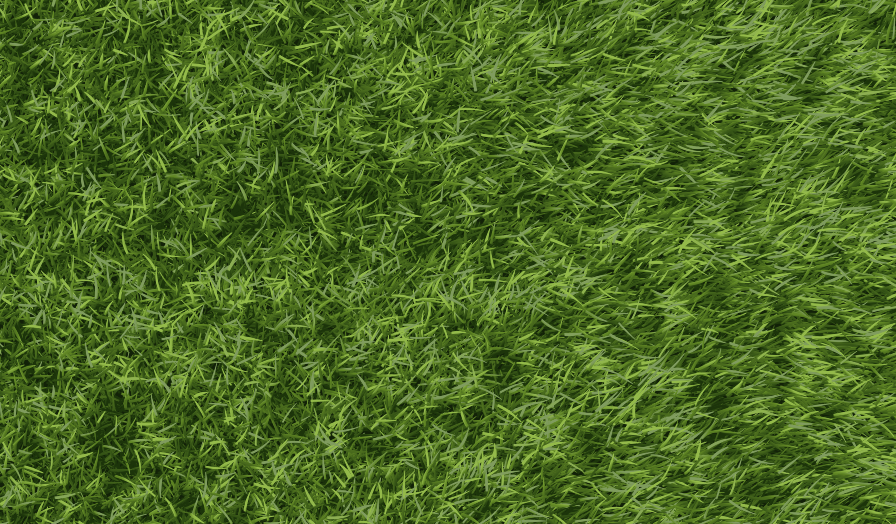
Write a Shadertoy shader that draws this texture.

```glsl
const int LAYERS = 22;
const float CELL = 0.034;          // spacing of blades, in canvas heights
const float LAYER_FADE = 0.86;     // share of a layer left visible by the next

const vec3 SOIL   = vec3(0.07, 0.13, 0.03);
const vec3 SHADOW = vec3(0.11, 0.205, 0.04);
const vec3 DEEP   = vec3(0.21, 0.33, 0.085);
const vec3 LEAF   = vec3(0.29, 0.42, 0.115);
const vec3 FRESH  = vec3(0.38, 0.53, 0.14);
const vec3 SUNLIT = vec3(0.58, 0.73, 0.29);
const vec3 GLOSS  = vec3(0.50, 0.61, 0.37);

vec4 hash4(vec3 p) {
    vec4 q = fract(p.xyzx * vec4(0.1031, 0.1030, 0.0973, 0.1099));
    q += dot(q, q.wzxy + 33.33);
    return fract((q.xxyz + q.yzzw) * q.zywx);
}

float cornerSlope(vec2 corner, vec2 offset) {
    float a = 6.2832 * hash4(vec3(corner, 7.0)).x;
    return dot(vec2(cos(a), sin(a)), offset);
}

float gradientNoise(vec2 p) {
    vec2 i = floor(p), f = fract(p);
    vec2 u = f * f * f * (f * (f * 6.0 - 15.0) + 10.0);
    vec2 e = vec2(1.0, 0.0);
    float low  = mix(cornerSlope(i, f), cornerSlope(i + e.xy, f - e.xy), u.x);
    float high = mix(cornerSlope(i + e.yx, f - e.yx), cornerSlope(i + e.xx, f - e.xx), u.x);
    return mix(low, high, u.y);
}

// Ramp from shaded to sunlit grass; some bright blades reflect the pale sky
vec3 grassColor(float tone, float gloss) {
    vec3 c = mix(SHADOW, DEEP, smoothstep(0.02, 0.27, tone));
    c = mix(c, LEAF, smoothstep(0.27, 0.52, tone));
    c = mix(c, FRESH, smoothstep(0.52, 0.72, tone));
    return mix(c, mix(SUNLIT, GLOSS, gloss), smoothstep(0.68, 0.94, tone));
}

// Upright and tangled on the left, combed sideways on the right
float bladeAngle(vec2 root, float across, vec2 rnd) {
    float combed = smoothstep(0.2, 0.8, across);
    float lean = mix(0.95, 0.28, combed) + 0.9 * gradientNoise(root * 3.5);
    return lean + (rnd.x + rnd.y - 1.0) * mix(2.4, 1.05, combed);
}

// Bent, tapering blade: x = coverage, y = place along, z = place across
vec3 blade(vec2 p, float angle, float halfLength, float halfWidth, float bend, float pixel) {
    float c = cos(angle), s = sin(angle);
    vec2 q = vec2(c * p.x + s * p.y, c * p.y - s * p.x);
    float along = q.x / halfLength;
    q.y -= bend * halfLength * (along * along - 0.4);
    float width = halfWidth * (1.0 - 0.65 * smoothstep(-0.2, 1.0, along));
    float side = smoothstep(0.55 * pixel, -0.55 * pixel, abs(q.y) - width);
    float ends = smoothstep(pixel, -pixel, abs(q.x) - halfLength + pixel);
    return vec3(side * ends, along, clamp(q.y / halfWidth, -1.0, 1.0));
}

// Lays one sheet of scattered blades over the colour below
vec3 grassLayer(vec3 below, vec2 uv, float aspect, float layer, float rank, float light, float pixel) {
    vec3 color = below;
    vec2 shift = hash4(vec3(layer, 3.0, 11.0)).xy;
    vec2 grid = uv / CELL + shift;
    vec2 home = floor(grid);
    for (int y = -1; y <= 1; y++)
    for (int x = -1; x <= 1; x++) {
        vec2 cell = home + vec2(x, y);
        vec4 place = hash4(vec3(cell + 50.0, layer + 1.0));
        vec4 look = hash4(vec3(cell + 190.0, layer + 31.0));
        vec2 root = (cell + place.xy - shift) * CELL;
        float across = root.x / aspect;
        float angle = bladeAngle(root, across, place.zw);
        float halfLength = CELL * mix(0.45, 0.88, look.x) * mix(0.88, 1.1, across);
        float halfWidth = mix(0.0016, 0.0029, look.y);
        vec3 b = blade(uv - root, angle, halfLength, halfWidth, (look.z - 0.5) * 0.3, pixel);
        float tone = 0.51 + 1.5 * (mix(rank, look.w, 0.55) - 0.5);
        tone += light + 0.14 * b.y + 0.08 * b.z;
        float gloss = smoothstep(0.35, 0.65, fract(look.z * 17.0));
        color = mix(color, grassColor(tone, gloss), b.x);
    }
    return color;
}

void mainImage(out vec4 fragColor, in vec2 fragCoord) {
    vec2 uv = fragCoord / iResolution.y;
    float aspect = iResolution.x / iResolution.y;
    float pixel = 1.0 / iResolution.y;

    // Soft light over broad patches, clumps and small tufts
    float light = 0.22 * gradientNoise(uv * 4.0);
    light += 0.42 * gradientNoise(uv * 12.0 + 5.0);
    light += 0.34 * gradientNoise(uv * 23.0 + 9.0);
    light += 0.08 * (uv.x / aspect - 0.5);

    // Blades from the ground up
    vec3 color = SOIL;
    for (int i = 0; i < LAYERS; i++) {
        float rank = pow(LAYER_FADE, float(LAYERS - 1 - i));
        color = grassLayer(color, uv, aspect, float(i), rank, light, pixel);
    }
    fragColor = vec4(color, 1.0);
}
```
